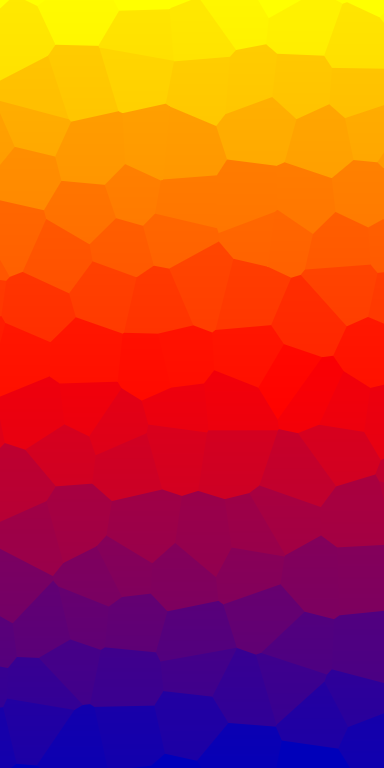
This background is drawn by a WebGL 2 fragment shader. Its source:

```glsl
#version 300 es
precision highp float;
// A mosaic of irregular Voronoi cells over a vertical sunset gradient.
// Seeds are jittered on a square grid; each cell takes the gradient colour
// at the height of its seed, and borders are smoothed along the bisector.

uniform vec2 u_resolution;
out vec4 fragColor;

const float COLUMNS = 7.0;
const float JITTER = 0.84;
const float INNER_SHADE = 0.14;
const vec3 YELLOW = vec3(1.0, 1.0, 0.0);
const vec3 RED = vec3(1.0, 0.0, 0.0);
const vec3 BLUE = vec3(0.0, 0.0, 0.73);

// Sine-free hash: grid cell to two values in 0..1
vec2 hash22(vec2 cell) {
    vec3 q = fract(cell.xyx * vec3(0.1031, 0.1030, 0.0973));
    q += dot(q, q.yzx + 33.33);
    return fract((q.xx + q.yz) * q.zy);
}

// Seed point inside a grid cell
vec2 seedOf(vec2 cell, float jitter) {
    return cell + 0.5 + jitter * (hash22(cell + 17.0) - 0.5);
}

// Two nearest seeds: xy is the closest, zw the runner-up
vec4 nearestSeeds(vec2 p, float jitter) {
    vec2 first = vec2(0.0), second = vec2(0.0);
    float d1 = 1e5, d2 = 1e5;
    for (int j = -2; j <= 2; j++) {
        for (int i = -2; i <= 2; i++) {
            vec2 s = seedOf(floor(p) + vec2(i, j), jitter);
            float d = dot(s - p, s - p);
            if (d < d1) {
                d2 = d1;
                second = first;
                d1 = d;
                first = s;
            } else if (d < d2) {
                d2 = d;
                second = s;
            }
        }
    }
    return vec4(first, second);
}

// Blue at the bottom, red in the middle, yellow at the top
vec3 sunset(float height) {
    float h = 2.0 * clamp(height, 0.0, 1.0);
    return h < 1.0 ? mix(BLUE, RED, h) : mix(RED, YELLOW, h - 1.0);
}

// Flat cell colour with a faint slope across the cell
vec3 cellColor(float seedY, float y, float rows) {
    return sunset(mix(seedY, y, INNER_SHADE) / rows);
}

void main() {
    float pixel = COLUMNS / u_resolution.x;
    float rows = u_resolution.y * pixel;
    vec2 p = gl_FragCoord.xy * pixel;

    // Distance from p to the border between the two nearest cells
    vec4 seeds = nearestSeeds(p, JITTER);
    vec2 across = normalize(seeds.zw - seeds.xy);
    float border = dot(0.5 * (seeds.xy + seeds.zw) - p, across);

    // Blend both cells over one pixel at the border
    float cover = clamp(0.5 + border / pixel, 0.0, 1.0);
    vec3 color = mix(cellColor(seeds.w, p.y, rows),
                     cellColor(seeds.y, p.y, rows), cover);
    fragColor = vec4(color, 1.0);
}
```
